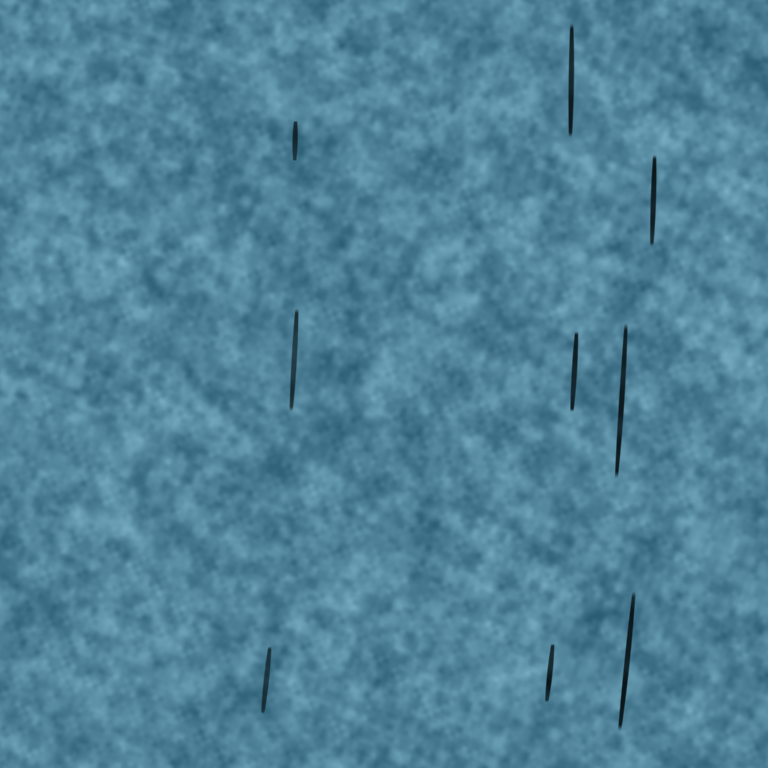
This texture is drawn by a WebGL 2 fragment shader. Its source:

```glsl
#version 300 es
precision highp float;
// Mottled teal-blue felt with a few thin, dark, near-vertical slits.
uniform vec2 u_resolution;
out vec4 fragColor;

float hash(vec2 p) {
  return fract(sin(dot(p, vec2(127.1, 311.7))) * 43758.5453);
}

float valueNoise(vec2 p) {
  vec2 cell = floor(p), f = fract(p);
  f = f * f * (3.0 - 2.0 * f);
  float low = mix(hash(cell), hash(cell + vec2(1, 0)), f.x);
  float high = mix(hash(cell + vec2(0, 1)), hash(cell + vec2(1, 1)), f.x);
  return mix(low, high, f.y);
}

// Signed mottling: broad clouds, soft blotches and fine fibres.
float mottle(vec2 p) {
  mat2 turn = mat2(0.8, 0.6, -0.6, 0.8);
  float sum = 0.25 * (valueNoise(p * 9.0) - 0.5);
  p = turn * p;
  sum += 0.5 * (valueNoise(p * 34.0 + 17.0) - 0.5);
  p = turn * p;
  sum += 0.6 * (valueNoise(p * 68.0 + 41.0) - 0.5);
  p = turn * p;
  return sum + 0.35 * (valueNoise(p * 140.0 + 73.0) - 0.5);
}

// Gentle lean shared by all slits, steeper towards the bottom.
float lean(float y) {
  return 0.12 * y - 0.06 * y * y;
}

// Darkness of broken slits strung along three leaning lanes.
float slits(vec2 p) {
  float cover = 0.0;
  for (int i = 0; i < 9; i++) {
    int lane = i % 3;
    vec2 id = vec2(float(lane), float(i / 3));
    float jitterX = hash(id + 3.7) - 0.5;
    float jitterY = hash(id + 8.3);
    float laneX = lane == 0 ? 0.33 : (lane == 1 ? 0.70 : 0.78);
    float centreY = (id.y + 0.2 + 0.6 * jitterY) / 3.0;
    float halfLength = mix(0.012, 0.1, hash(id + 15.1));
    float along = abs(p.y - centreY) / halfLength;
    float across = abs(p.x - laneX - 0.05 * jitterX - lean(p.y));
    float halfWidth = 0.0034 - 0.0014 * min(along * along, 1.0);
    float line = 1.0 - smoothstep(halfWidth - 0.0013, halfWidth + 0.0013, across);
    float ends = 1.0 - smoothstep(0.92, 1.04, along);
    float wear = 0.75 + 0.25 * valueNoise(vec2(p.y * 45.0, float(i) * 5.0));
    float strength = lane == 0 ? 0.8 : 1.0;
    cover = max(cover, line * ends * wear * strength);
  }
  return cover;
}

void main() {
  vec2 p = gl_FragCoord.xy / u_resolution.y;

  // Felt ground
  vec3 colour = vec3(0.317, 0.518, 0.607) + vec3(0.225, 0.235, 0.225) * mottle(p);

  // Dark slits
  colour = mix(colour, vec3(0.03, 0.07, 0.08), slits(p));
  fragColor = vec4(colour, 1.0);
}
```
